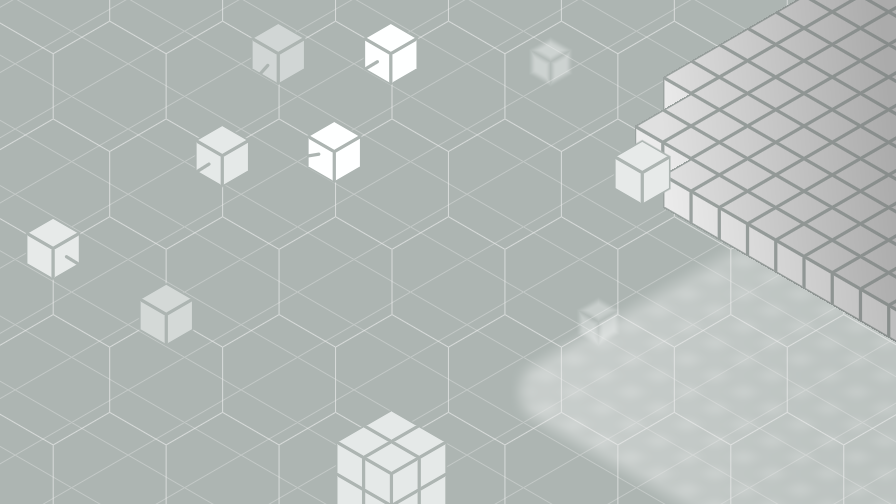
Give the GLSL for this background, as a Shadertoy shader.

```glsl
// Pale cubes and a tiled platform floating over a grey hexagonal line grid.

const vec3 BACKDROP = vec3(0.677, 0.710, 0.698);
const float SLOPE = 0.57735; // isometric edge slope

// Distance from x to the nearest integer
float toInteger(float x) { return abs(fract(x + 0.5) - 0.5); }

// Coverage of a stroke at distance d
float stroke(float d, float width, float px) {
    return clamp((width * 0.5 - d) / px + 0.5, 0.0, 1.0);
}

// Isometric axes: one unit is one tile of the platform
vec2 isoAxes(vec2 p) {
    return vec2(SLOPE * p.x + p.y, SLOPE * p.x - p.y) / 27.95;
}

// Distance to the sides of a pointy-top hexagon, positive inside
float hexagon(vec2 p, float inner) {
    p = abs(p);
    return inner - max(p.x, dot(p, vec2(0.5, 0.866)));
}

float hexGrid(vec2 p) {
    vec2 period = vec2(96.8, 167.66);
    vec2 a = mod(p, period) - period * 0.5;
    vec2 b = mod(p + period * 0.5, period) - period * 0.5;
    return hexagon(dot(a, a) < dot(b, b) ? a : b, 48.4);
}

// Face distance of a cube split n times; negative outside and zero on seams
float cubeFaces(vec2 p, float radius, float n) {
    vec2 q = p / radius;
    float rise = SLOPE * abs(q.x);
    vec2 face = q.y < -rise
        ? vec2(-q.y + SLOPE * q.x, -q.y - SLOPE * q.x)
        : vec2(abs(q.x) / 0.866, q.y + rise);
    float seam = min(toInteger(face.x * n), toInteger(face.y * n)) / n;
    return min(seam, 1.0 - max(face.x, face.y)) * radius * 0.866;
}

// The platform's left corner is cut away
bool hasTile(vec2 cell) {
    float low = min(cell.x, cell.y);
    return low >= 0.0 && !(low < 0.5 && max(cell.x, cell.y) < 2.5);
}

void paintPlatform(inout vec3 col, vec2 p, float px) {
    vec2 t = isoAxes(p - vec2(495.5, 108.0));
    bool top = hasTile(floor(t));
    // The wall hangs one unit below the tile row behind this point
    float drop = 1.0 - fract(t.y);
    vec2 wall = vec2(t.x - drop, drop);
    if (!top && !hasTile(vec2(floor(wall.x), floor(t.y) + 1.0))) return;
    vec2 face = top ? t : wall;
    float seam = min(toInteger(face.x), toInteger(face.y)) * 24.2;
    float fade = clamp((p.x - 555.0 - 0.1 * p.y) / 200.0, 0.0, 1.0);
    float shade = top ? mix(0.88, 0.67, fade) : mix(0.92, 0.73, fade);
    vec3 gap = mix(vec3(0.61, 0.64, 0.63), vec3(0.53, 0.55, 0.545), fade);
    col = mix(vec3(shade), gap, stroke(seam, 2.8, px));
}

void paintShadow(inout vec3 col, vec2 p) {
    float upper = (p.y + SLOPE * p.x - 577.0) * 0.866;
    float lower = (95.0 + SLOPE * p.x - p.y) * 0.866;
    float body = smoothstep(-9.0, 9.0, upper) * smoothstep(-9.0, 9.0, lower)
               * smoothstep(436.0, 458.0, p.x);
    vec2 t = isoAxes(p - vec2(420.0, 336.0)) * 6.28318;
    float tiles = (1.0 - cos(t.x)) * (1.0 - cos(t.y)) * 0.25;
    float glow = mix(0.34, 0.20, smoothstep(440.0, 768.0, p.x)) + 0.10 * tiles;
    col = mix(col, vec3(0.99), body * glow);
}

void mainImage(out vec4 fragColor, in vec2 fragCoord) {
    // Canvas 432 units tall, y pointing down
    float px = 432.0 / iResolution.y;
    vec2 p = vec2(fragCoord.x, iResolution.y - fragCoord.y) * px;
    vec3 col = BACKDROP;
    paintShadow(col, p);

    // Fine diagonals and the hexagons over them
    float rising = toInteger((p.y + SLOPE * p.x - 6.3) / 55.9);
    float falling = toInteger((p.y - SLOPE * p.x - 47.2) / 55.9);
    float diagonal = min(rising, falling) * 55.9 * 0.866;
    col = mix(col, vec3(0.90), 0.42 * stroke(diagonal, 0.8, px));
    col = mix(col, vec3(0.93), 0.65 * stroke(hexGrid(p - vec2(94.0, 74.0)), 0.9, px));

    paintPlatform(col, p, px);

    // Cubes: centre, radius, whiteness
    vec4 cubes[10] = vec4[](
        vec4(238.5, 46, 27, 0.45), vec4(335, 46, 27, 1), vec4(190.5, 133.5, 27, 0.70),
        vec4(286.5, 130, 27, 1), vec4(45.5, 213, 27, 0.72), vec4(142.5, 269.5, 27, 0.48),
        vec4(550.5, 148, 28, 0.72), vec4(335.5, 406, 55, 0.70),
        vec4(472, 53, 20, 0.40), vec4(513, 276, 20, 0.34));
    float notchAngle[5] = float[](2.3, 2.6, 2.58, 2.98, 0.55);
    for (int i = 0; i < 10; i++) {
        vec4 c = cubes[i];
        vec2 q = p - c.xy;
        bool blurred = i > 7;
        float soft = blurred ? 3.5 : px * 0.6;
        float faces = cubeFaces(q, c.z, i == 7 ? 2.0 : 1.0);
        float mask = smoothstep(-soft, soft, faces - 1.4);
        // Clear the seams, then cut a short notch into some cubes
        if (!blurred) col = mix(col, BACKDROP, smoothstep(-px, px, hexagon(q, c.z * 0.866)));
        if (i < 5) {
            vec2 dir = vec2(cos(notchAngle[i]), sin(notchAngle[i]));
            vec2 along = q - dir * clamp(dot(q, dir), 13.5, 27.0);
            mask *= 1.0 - stroke(length(along), 2.8, px);
        }
        col = mix(col, vec3(0.995, 1.0, 1.0), mask * c.w);
    }
    fragColor = vec4(col, 1.0);
}
```
